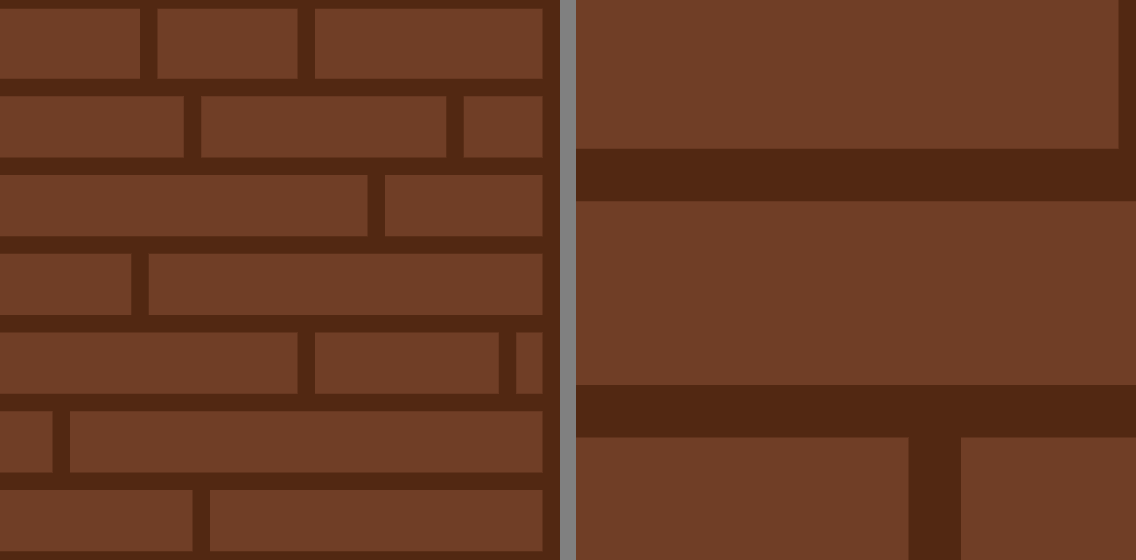
Left: the whole. Right: its middle third, enlarged.
Reproduce this texture procedurally as a WebGL 2 fragment shader.

```glsl
#version 300 es
precision highp float;
// Flat brown wooden planks in seven courses with dark, staggered joints.

#define GRID 64.0         // layout units across the canvas
#define COURSES 7         // plank rows
#define COURSE_PITCH 9.0  // row spacing; the top row takes the remainder
#define HALF_GAP 1.0      // half the width of a dark gap
#define END_JOINT 63.0    // joint shared by every row
#define WOOD_COLOR vec3(0.439, 0.243, 0.149)
#define GAP_COLOR vec3(0.322, 0.157, 0.071)

uniform vec2 u_resolution;
out vec4 fragColor;

// Joint centres per course, bottom to top; a single joint falls back to the end
const vec2 JOINTS[COURSES] = vec2[COURSES](
    vec2(23.0, END_JOINT), vec2(7.0, END_JOINT), vec2(35.0, 58.0),
    vec2(16.0, END_JOINT), vec2(43.0, END_JOINT), vec2(22.0, 52.0),
    vec2(17.0, 35.0));

// Distance to the nearest horizontal seam of a course
float seamDistance(float y, int course) {
    float bottom = float(course) * COURSE_PITCH;
    float top = course == COURSES - 1 ? GRID : bottom + COURSE_PITCH;
    return min(y - bottom, top - y);
}

// Distance to the nearest vertical joint of a course
float jointDistance(float x, int course) {
    vec2 inner = abs(x - JOINTS[course]);
    return min(abs(x - END_JOINT), min(inner.x, inner.y));
}

// Edge coverage, one pixel wide
float coverage(float dist, float pixel) {
    return clamp((dist - HALF_GAP) / pixel + 0.5, 0.0, 1.0);
}

void main() {
    vec2 p = gl_FragCoord.xy / u_resolution * GRID;
    vec2 pixel = GRID / u_resolution;
    int course = clamp(int(p.y / COURSE_PITCH), 0, COURSES - 1);

    // A plank shows wherever both kinds of gap are clear
    float plank = min(coverage(jointDistance(p.x, course), pixel.x),
                      coverage(seamDistance(p.y, course), pixel.y));
    fragColor = vec4(mix(GAP_COLOR, WOOD_COLOR, plank), 1.0);
}
```
